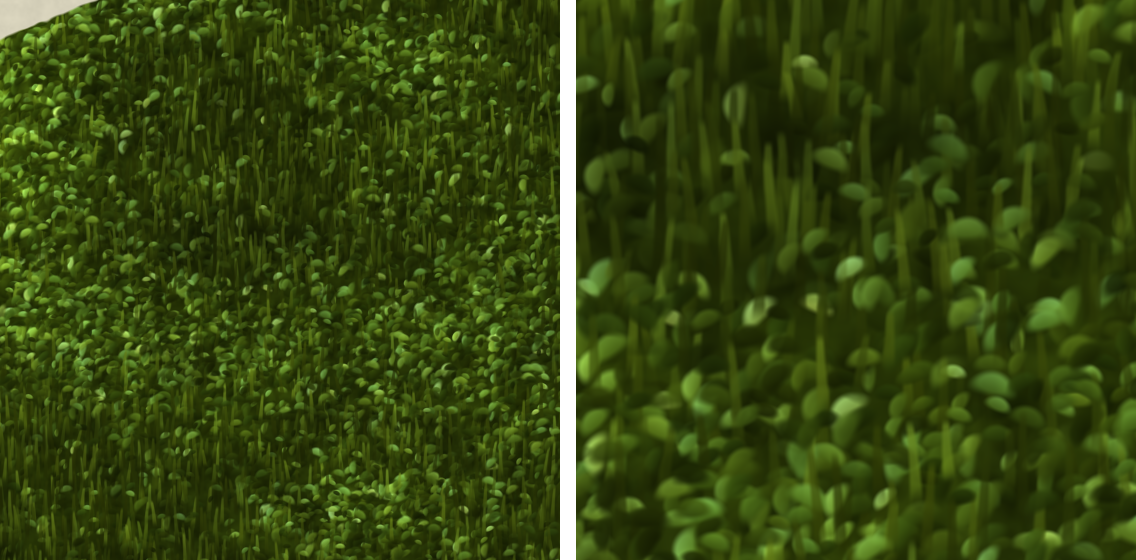
Left, the full canvas; right, a detail of the centre.
This texture is drawn by a Shadertoy shader. Its source:

```glsl
#define LAYERS 5
#define LEAF_CELLS 48.0
#define BLADE_CELLS vec2(58.0, 15.0)
#define LEAF_OPACITY 0.85
#define BLADE_OPACITY 0.7
#define SOIL_TONE 0.17
#define LIGHT 1.06
#define WALL vec3(0.84, 0.82, 0.73)

float hash(vec2 p) {
    return fract(sin(dot(p, vec2(127.1, 311.7))) * 43758.545);
}

float noise(vec2 p) {
    vec2 i = floor(p), f = fract(p);
    f = f * f * (3.0 - 2.0 * f);
    return mix(mix(hash(i), hash(i + vec2(1, 0)), f.x),
               mix(hash(i + vec2(0, 1)), hash(i + vec2(1, 1)), f.x), f.y);
}

float fbm(vec2 p) {
    return 0.55 * noise(p) + 0.3 * noise(p * 2.1 + 7.3) + 0.15 * noise(p * 4.3 + 3.1);
}

float patchAt(vec2 p, vec2 centre, vec2 radius) {
    vec2 d = (p - centre) / radius;
    return exp(-dot(d, d));
}

// Green from tone; leafiness shifts it from olive to cool green
vec3 greenOf(float tone, float leafiness) {
    return vec3(mix(0.81, 0.67, leafiness) * tone, tone,
                mix(0.45, 0.75, leafiness) * tone * tone);
}

// Share of broad leaves against grass blades
float leafZone(vec2 p) {
    float z = patchAt(p, vec2(0.03, 0.8), vec2(0.22, 0.3))
            + patchAt(p, vec2(0.3, 1.0), vec2(0.18, 0.06))
            + patchAt(p, vec2(0.73, 0.89), vec2(0.17, 0.09))
            + patchAt(p, vec2(0.3, 0.4), vec2(0.5, 0.13))
            + patchAt(p, vec2(0.9, 0.38), vec2(0.2, 0.3)) * 0.8
            + patchAt(p, vec2(0.65, 0.07), vec2(0.16, 0.09));
    return clamp(z + 0.7 * (fbm(p * 9.0) - 0.5), 0.0, 1.0);
}

// Scattered small rounded leaves
void addLeaves(inout vec3 colour, vec2 p, float zone, float seed) {
    vec2 g = p * LEAF_CELLS + seed * 3.7;
    vec2 cell = floor(g);
    for (int j = -1; j <= 1; j++)
    for (int i = -1; i <= 1; i++) {
        vec2 id = cell + vec2(i, j);
        vec2 key = id + seed * 31.0;
        float h = hash(key), size = hash(key + 5.3), lit = hash(key + 9.1);
        vec2 q = g - id - vec2(hash(key + 1.7), hash(key + 2.9));
        float angle = 0.5 + 2.2 * (hash(key + 4.1) - 0.5);
        float c = cos(angle), s = sin(angle);
        q = vec2(c * q.x + s * q.y, c * q.y - s * q.x);
        q.y += 0.35 * q.x * q.x;
        q /= vec2(0.34 + 0.32 * size, 0.19 + 0.17 * size);
        float cover = smoothstep(1.25, 0.55, length(q));
        cover *= smoothstep(-0.1, 0.1, 0.12 + 0.7 * zone - h);
        float tone = 0.13 + 0.53 * pow(lit, 1.9);
        tone *= 0.95 + 0.25 * clamp(q.y, -1.0, 1.0);
        vec3 leaf = greenOf(tone, 0.25 + 0.75 * hash(key + 6.7));
        leaf += vec3(0.13, 0.1, 0.1) * smoothstep(0.94, 1.0, lit);
        colour = mix(colour, leaf, cover * LEAF_OPACITY);
    }
}

// Tapering upright blades, bent towards the tip
void addBlades(inout vec3 colour, vec2 p, float zone, float seed) {
    vec2 g = p * BLADE_CELLS + seed * vec2(2.3, 0.37);
    vec2 cell = floor(g);
    for (int j = 0; j >= -2; j--)
    for (int i = -1; i <= 1; i++) {
        vec2 id = cell + vec2(i, j);
        vec2 key = id + seed * 47.0;
        float h = hash(key), lit = hash(key + 8.3);
        vec2 q = g - id - vec2(0.1 + 0.8 * hash(key + 1.3), hash(key + 2.7));
        float t = q.y / (0.5 + 0.65 * hash(key + 3.9));
        float lean = hash(key + 5.9) - 0.5, bend = hash(key + 7.7) - 0.5;
        float across = abs(q.x - 0.7 * lean * t - 0.5 * bend * t * t);
        float width = 0.09 + 0.13 * (1.0 - t);
        float cover = smoothstep(width + 0.11, width - 0.08, across);
        cover *= smoothstep(0.0, 0.3, t) * smoothstep(1.0, 0.85, t);
        cover *= smoothstep(-0.1, 0.1, 0.85 - 0.75 * zone - h);
        float tone = (0.16 + 0.27 * lit * lit + 0.04 * lit) * (0.8 + 0.35 * t);
        vec3 blade = greenOf(tone, 0.35 * hash(key + 6.1));
        colour = mix(colour, blade, cover * BLADE_OPACITY);
    }
}

void mainImage(out vec4 fragColor, in vec2 fragCoord) {
    vec2 p = fragCoord / iResolution.y;
    float zone = leafZone(p);

    // Dark undergrowth, then interleaved layers of plants
    vec3 colour = greenOf(SOIL_TONE * (0.6 + 0.8 * fbm(p * 40.0)), 0.5);
    for (int k = 0; k < LAYERS; k++) {
        float seed = float(k) + 1.0;
        addLeaves(colour, p, zone, seed);
        addBlades(colour, p, zone, seed);
    }

    // Broad light and shade, with finer hollows
    float light = 0.97 + 0.16 * zone + 0.3 * patchAt(p, vec2(0.0, 0.72), vec2(0.13, 0.3));
    light -= 0.22 * patchAt(p, vec2(0.42, 0.57), vec2(0.3, 0.08));
    light -= 0.12 * patchAt(p, vec2(0.25, 0.82), vec2(0.08, 0.15));
    light *= 0.72 + 0.56 * fbm(p * 24.0);
    colour *= light * LIGHT;

    // Pale wall beyond the sloping edge
    float edge = p.y - 0.928 - 0.42 * p.x + 0.006 * (noise(p * 70.0) - 0.5);
    vec3 wall = WALL * (0.96 + 0.08 * fbm(p * 60.0));
    colour = mix(colour, wall, smoothstep(-0.003, 0.003, edge));
    fragColor = vec4(clamp(colour, 0.0, 1.0), 1.0);
}
```
